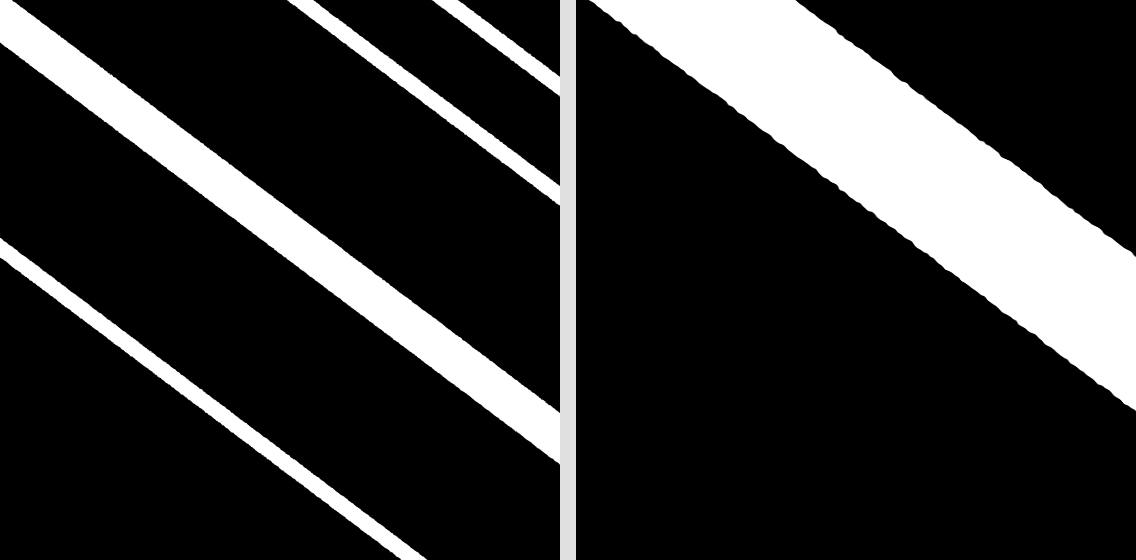
Left, the full canvas; right, a detail of the centre.
Reproduce this pattern procedurally as a Shadertoy shader.

```glsl
// Diagonal white stripes on black: one broad band among three narrow ones.
// Each stripe is a distance band along a tilted axis, with faintly rough edges;
// the whole stripe set repeats along that axis.

const float TILT = radians(37.0);
const float PERIOD = 1.4;        // length of one stripe set along the axis
const float BROAD_WIDTH = 0.0736;
const float NARROW_WIDTH = 0.0280;
const float ROUGHNESS = 0.0008;
const float GRAIN = 300.0;       // roughness cells per canvas height
const vec3 GROUND = vec3(0.0);
const vec3 STRIPE = vec3(1.0);

float hash(vec2 p) {
    return fract(sin(dot(p, vec2(127.1, 311.7))) * 43758.5453);
}

// Smoothly interpolated hash values
float valueNoise(vec2 p) {
    vec2 cell = floor(p);
    vec2 f = fract(p);
    f = f * f * (3.0 - 2.0 * f);
    float low = mix(hash(cell), hash(cell + vec2(1.0, 0.0)), f.x);
    float high = mix(hash(cell + vec2(0.0, 1.0)), hash(cell + vec2(1.0)), f.x);
    return mix(low, high, f.y);
}

// Signed distance to a stripe, wrapped around the period
float stripeDistance(float across, float center, float width) {
    float offset = mod(across - center + 0.5 * PERIOD, PERIOD) - 0.5 * PERIOD;
    return abs(offset) - 0.5 * width;
}

// Signed distance to the nearest stripe of the set
float stripeSet(float across) {
    float narrowCenters[3] = float[3](0.4456, 1.1209, 1.2769);
    float d = stripeDistance(across, 0.7747, BROAD_WIDTH);
    for (int i = 0; i < 3; i++) {
        d = min(d, stripeDistance(across, narrowCenters[i], NARROW_WIDTH));
    }
    return d;
}

void mainImage(out vec4 fragColor, in vec2 fragCoord) {
    vec2 uv = fragCoord / iResolution.y;
    float pixel = 1.0 / iResolution.y;

    // Position along the axis that crosses the stripes
    float across = dot(uv, vec2(sin(TILT), cos(TILT)));

    // Rough edge, then antialiased coverage
    float d = stripeSet(across) + ROUGHNESS * (2.0 * valueNoise(uv * GRAIN) - 1.0);
    float coverage = 1.0 - smoothstep(-0.7 * pixel, 0.7 * pixel, d);

    fragColor = vec4(mix(GROUND, STRIPE, coverage), 1.0);
}
```
